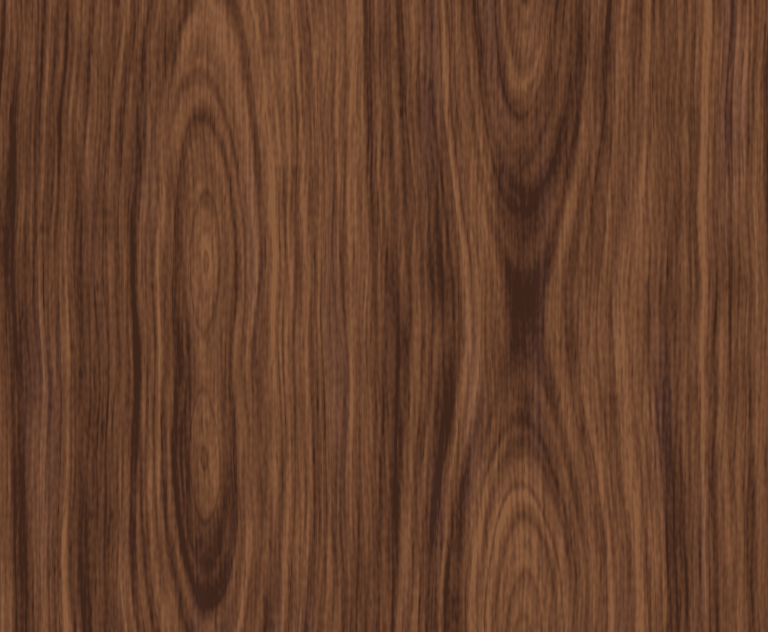
This texture is drawn by a Shadertoy shader. Its source:

```glsl
// Dark walnut veneer with vertical grain and two flame figures.
// A ring coordinate bends straight grain around each figure; stretched
// gradient noise along that coordinate gives bands, streaks and dark veins.

const vec3 DARK_WOOD = vec3(0.225, 0.132, 0.095);
const vec3 MID_WOOD = vec3(0.385, 0.243, 0.163);
const vec3 LIGHT_WOOD = vec3(0.545, 0.368, 0.245);
const vec3 GREY_TINT = vec3(0.012, 0.012, 0.022);

const float LEFT_AXIS = 0.324;
const float RIGHT_AXIS = 0.83;

vec2 gradientAt(vec2 cell) {
    vec3 h = fract(cell.xyx * vec3(0.1031, 0.1030, 0.0973));
    h += dot(h, h.yzx + 33.33);
    float angle = 6.2832 * fract((h.x + h.y) * h.z);
    return vec2(cos(angle), sin(angle));
}

float gradientNoise(vec2 p) {
    vec2 i = floor(p), f = p - i;
    vec2 w = f * f * f * (f * (f * 6.0 - 15.0) + 10.0);
    vec2 e = vec2(0.0, 1.0);
    float a = dot(gradientAt(i), f);
    float b = dot(gradientAt(i + e.yx), f - e.yx);
    float c = dot(gradientAt(i + e.xy), f - e.xy);
    float d = dot(gradientAt(i + e.yy), f - e.yy);
    return mix(mix(a, b, w.x), mix(c, d, w.x), w.y);
}

// Noise streak: frequency across and along the grain, shifted by a seed.
float streak(vec2 grain, vec2 frequency, float seed) {
    return gradientNoise(grain * frequency + seed * vec2(17.3, 9.37));
}

// Thin line where a streak crosses zero.
float vein(vec2 grain, vec2 frequency, float width, float seed) {
    return 1.0 - smoothstep(0.0, width, abs(streak(grain, frequency, seed)));
}

// Soft elliptical spot.
float spot(vec2 p, vec2 centre, vec2 size) {
    vec2 d = (p - centre) / size;
    return exp(-dot(d, d));
}

// Twin elongated ovals stacked on one axis.
float ovalRings(vec2 d, float halfGap) {
    float y2 = d.y * d.y, gap2 = halfGap * halfGap;
    return length(vec2(d.x, 0.16 * (y2 - gap2) * inversesqrt(y2 + gap2)));
}

// V shapes above and arches below a closed middle.
float saddleRings(vec2 d) {
    return length(vec2(d.x, 0.1 * exp(-6.0 * d.y * d.y)));
}

// Ring coordinate, nearly equal to x away from the figures.
float ringCoordinate(vec2 p) {
    float left = ovalRings(p - vec2(LEFT_AXIS, 0.43), 0.155);
    float right = RIGHT_AXIS - LEFT_AXIS - saddleRings(p - vec2(RIGHT_AXIS, 0.5));
    return mix(left, right, smoothstep(0.5, 0.65, p.x));
}

// Broad light and dark zones of the board.
float zoneTone(vec2 p) {
    float light = 0.17 * spot(p, vec2(0.435, 0.5), vec2(0.02, 0.9))
        + 0.15 * spot(p, vec2(0.755, 0.55), vec2(0.025, 0.45))
        + 0.12 * spot(p, vec2(LEFT_AXIS, 0.5), vec2(0.055, 0.45))
        + 0.22 * spot(p, vec2(RIGHT_AXIS, 0.14), vec2(0.045, 0.09))
        + 0.16 * spot(p, vec2(0.85, 0.9), vec2(0.05, 0.14))
        + 0.08 * spot(p, vec2(0.95, 0.4), vec2(0.05, 0.6));
    float dark = 0.42 * spot(p, vec2(RIGHT_AXIS, 0.5), vec2(0.035, 0.19))
        + 0.10 * spot(p, vec2(0.03, 0.3), vec2(0.05, 0.5))
        + 0.08 * spot(p, vec2(0.54, 0.5), vec2(0.07, 0.8));
    return light - dark;
}

float woodTone(vec2 p) {
    // Wavy growth, then a slow second axis so both flanks differ.
    vec2 bent = p;
    bent.x += 0.014 * streak(p, vec2(5.0, 2.2), 1.0)
        + 0.005 * streak(p, vec2(22.0, 7.0), 2.0);
    vec2 grain = vec2(ringCoordinate(bent), p.y + 4.0 * p.x);

    // Bands and streaks, coarse to fine.
    float tone = 0.57 + zoneTone(bent);
    tone += 0.32 * streak(grain, vec2(16.0, 0.5), 3.0);
    tone += 0.50 * streak(grain, vec2(47.0, 0.7), 4.0);
    tone += 0.52 * streak(grain, vec2(108.0, 1.1), 5.0);

    // Dark veins gather in some bands and fade along their length.
    float gather = smoothstep(-0.2, 0.3, streak(grain, vec2(9.0, 0.8), 6.0));
    tone -= 0.34 * gather * vein(grain, vec2(33.0, 0.6), 0.13, 7.0);
    tone -= 0.16 * vein(grain, vec2(61.0, 0.9), 0.14, 8.0);

    // Short fibres, pores and ragged mottling.
    tone += 0.34 * streak(bent, vec2(215.0, 9.0), 9.0);
    tone += 0.20 * streak(p, vec2(190.0, 75.0), 10.0);
    tone += 0.16 * streak(bent, vec2(30.0, 8.0), 11.0);
    tone -= 0.16 * smoothstep(0.25, 0.5, streak(bent, vec2(170.0, 22.0), 12.0));
    return clamp(tone, 0.0, 1.0);
}

vec3 woodColour(float tone, float greyness) {
    vec3 lower = mix(DARK_WOOD, MID_WOOD, smoothstep(-0.15, 0.58, tone));
    vec3 colour = mix(lower, LIGHT_WOOD, smoothstep(0.38, 1.15, tone));
    return colour + GREY_TINT * greyness;
}

void mainImage(out vec4 fragColor, in vec2 fragCoord) {
    vec2 p = fragCoord / iResolution.y;
    float greyness = smoothstep(0.05, 0.4, streak(p, vec2(24.0, 2.0), 13.0));
    fragColor = vec4(woodColour(woodTone(p), greyness), 1.0);
}
```
